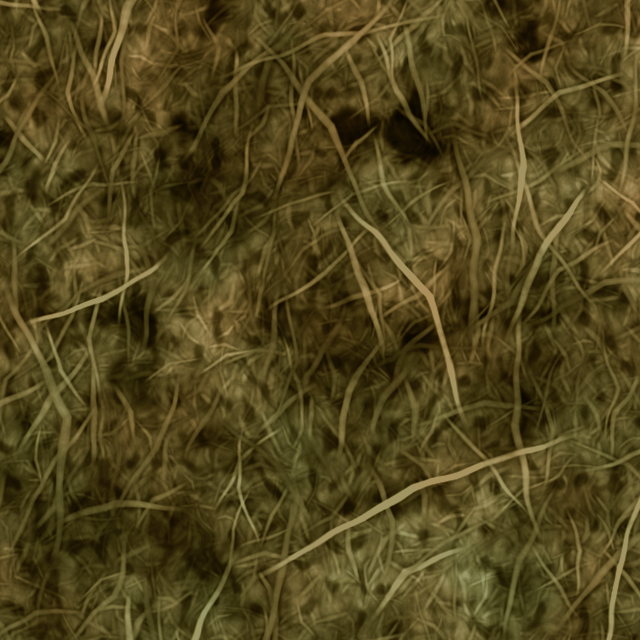
Write a WebGL 1 fragment shader that draws this texture.

```glsl
precision highp float;
// Tangled dry grass and moss: layers of bent stems over mottled soil.
// Stems come from jittered cell grids, fine ones first and long ones last,
// each with a soft shadow; one tone value is then mapped to a colour ramp.
uniform vec2 u_resolution;

const vec3 SHADOW = vec3(0.13, 0.09, 0.01);
const vec3 SOIL = vec3(0.22, 0.18, 0.04);
const vec3 MOSS = vec3(0.37, 0.32, 0.15);
const vec3 STRAW = vec3(0.47, 0.41, 0.22);
const vec3 PALE = vec3(0.60, 0.54, 0.35);
const vec3 RUST_TINT = vec3(1.06, 0.97, 0.92);
const vec3 GREEN_TINT = vec3(0.93, 1.04, 1.05);
const float EDGE = 0.0021;

vec2 hash2(vec2 p) {
  vec3 q = fract(p.xyx * vec3(0.1031, 0.1030, 0.0973));
  q += dot(q, q.yzx + 33.33);
  return fract((q.xx + q.yz) * q.zy);
}

vec2 direction(float angle) {
  return vec2(cos(angle), sin(angle));
}

float cornerSlope(vec2 cell, vec2 offset) {
  return dot(direction(6.2832 * hash2(cell + 71.0).x), offset);
}

float gradientNoise(vec2 p) {
  vec2 i = floor(p), f = fract(p);
  vec2 u = f * f * f * (f * (f * 6.0 - 15.0) + 10.0);
  vec2 e = vec2(1.0, 0.0);
  float low = mix(cornerSlope(i, f), cornerSlope(i + e, f - e), u.x);
  float high = mix(cornerSlope(i + e.yx, f - e.yx),
                   cornerSlope(i + e.xx, f - e.xx), u.x);
  return mix(low, high, u.y);
}

float fbm(vec2 p) {
  float sum = 0.0, gain = 0.6;
  for (int i = 0; i < 4; i++) {
    sum += gain * gradientNoise(p);
    p = mat2(1.6, 1.2, -1.2, 1.6) * p + 17.3;
    gain *= 0.55;
  }
  return sum;
}

// x: distance to the segment, y: position along it from 0 to 1
vec2 segment(vec2 p, vec2 a, vec2 b) {
  vec2 ab = b - a;
  float t = clamp(dot(p - a, ab) / dot(ab, ab), 0.0, 1.0);
  return vec2(length(p - a - ab * t), t);
}

// Paints one grid of bent stems over the given tone
float addStems(float tone, vec2 p, float scale, float halfWidth,
               float brightness, float spread, float density, float opacity) {
  vec2 q = p * scale + scale * 7.31;
  vec2 home = floor(q);
  for (int y = -1; y <= 1; y++) {
    for (int x = -1; x <= 1; x++) {
      vec2 cell = home + vec2(float(x), float(y));
      vec2 place = hash2(cell + scale);
      vec2 shape = hash2(cell + scale + 37.7);
      vec2 look = hash2(cell + scale + 91.3);
      float angle = 1.25 + spread * (shape.x - 0.5);
      float bend = 1.2 * (look.y - 0.5);
      float reach = 0.5 + 0.45 * look.x;
      vec2 middle = cell + place;
      vec2 lower = segment(q, middle, middle - reach * direction(angle));
      vec2 upper = segment(q, middle, middle + reach * direction(angle + bend));
      vec2 nearest = lower.x < upper.x ? lower : upper;
      float dist = nearest.x / scale;
      float width = halfWidth * (0.65 + 0.6 * place.y) * (1.0 - 0.4 * nearest.y);
      float fade = opacity * step(shape.y, density)
                 * (1.0 - smoothstep(0.6, 1.0, nearest.y));
      float shade = 1.0 - smoothstep(width, width * 2.6 + EDGE, dist);
      float body = 1.0 - smoothstep(width - EDGE, width + EDGE, dist);
      float stemTone = brightness * (0.62 + 0.7 * place.x)
                     * (1.0 - 0.12 * min(dist / width, 1.5));
      tone *= 1.0 - 0.2 * shade * fade;
      tone = mix(tone, stemTone, body * fade);
    }
  }
  return tone;
}

vec3 toneRamp(float tone) {
  vec3 color = SHADOW * clamp(tone / SHADOW.r, 0.3, 1.0);
  color = mix(color, SOIL, clamp((tone - SHADOW.r) / (SOIL.r - SHADOW.r), 0.0, 1.0));
  color = mix(color, MOSS, clamp((tone - SOIL.r) / (MOSS.r - SOIL.r), 0.0, 1.0));
  color = mix(color, STRAW, clamp((tone - MOSS.r) / (STRAW.r - MOSS.r), 0.0, 1.0));
  return mix(color, PALE, clamp((tone - STRAW.r) / (PALE.r - STRAW.r), 0.0, 1.3));
}

void main() {
  vec2 uv = gl_FragCoord.xy / min(u_resolution.x, u_resolution.y);
  vec2 warp = vec2(gradientNoise(uv * 15.0), gradientNoise(uv * 15.0 + 43.0));
  vec2 p = uv + 0.009 * warp;

  // Soil and fine litter
  float tone = 0.33 + 0.22 * fbm(p * vec2(34.0, 25.0));
  for (int i = 0; i < 4; i++) {
    float scale = 36.0 * pow(0.78, float(i));
    tone = addStems(tone, p, scale, 0.0036, 0.42, 2.8, 0.9, 0.5);
  }

  // Small pits and larger dark hollows, deepest in the upper part
  float pits = smoothstep(0.06, 0.42, gradientNoise(p * vec2(40.0, 31.0)));
  float hollows = smoothstep(0.10, 0.36, fbm(p * 7.0 + 5.0));
  float depth = mix(0.4, 0.68, smoothstep(0.2, 0.7, uv.y));
  tone *= (1.0 - 0.4 * pits) * (1.0 - depth * hollows);

  // Longer, paler stems
  for (int i = 0; i < 6; i++) {
    float level = float(i) / 5.0;
    float scale = mix(15.0, 3.0, sqrt(level));
    tone = addStems(tone, p, scale, mix(0.0037, 0.0055, level),
                    mix(0.42, 0.54, level), 2.0, 0.68, mix(0.6, 0.9, level));
  }

  // Broad light and dark patches, then overall contrast
  float patches = 0.50 * gradientNoise(uv * 3.5) + 0.72 * fbm(uv * 8.0 + 31.0);
  tone *= 1.0 + 0.26 * fbm(p * 46.0 + 9.0) + patches;
  tone = 0.325 + 1.18 * (tone - 0.297);

  // Rusty and mossy patches, greener towards the bottom
  float green = 0.5 + 1.1 * fbm(uv * 5.0 + 20.0) + 0.45 * (0.4 - uv.y);
  vec3 tint = mix(RUST_TINT, GREEN_TINT, clamp(green, 0.0, 1.0));
  gl_FragColor = vec4(toneRamp(tone) * tint, 1.0);
}
```
